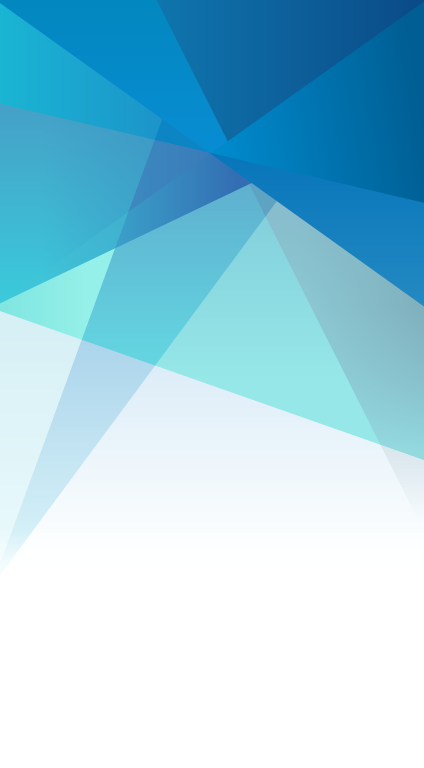
Reproduce this background procedurally as a Shadertoy shader.

```glsl
// Overlapping translucent facets: blue and teal shards over a pale fade to white.
// Each straight edge is a smoothed half-plane spanning the canvas; the facets are
// gradients blended through these masks, from the top band down to the paper.

// Coverage below a line that runs from height y0 (left) to y1 (right), y downward.
float below(vec2 p, float y0, float y1) {
    float pixel = length(vec2(y1 - y0, 1.0) / iResolution.xy);
    return smoothstep(-0.6, 0.6, (p.y - mix(y0, y1, p.x)) / pixel);
}

// Linear ramp from 0 at a to 1 at b.
float ramp(float a, float b, float t) {
    return clamp((t - a) / (b - a), 0.0, 1.0);
}

void mainImage(out vec4 fragColor, in vec2 fragCoord) {
    vec2 p = fragCoord / iResolution.xy;
    p.y = 1.0 - p.y;

    // Edges shared by the facets
    float underRidge = below(p, 0.004, 0.399);
    float underRise = below(p, 0.395, 0.002);
    float underHaze = below(p, 0.135, 0.264);
    float underFan = below(p, 0.395, 0.131);
    float underSlope = below(p, 0.405, 0.599);
    float rightOfSteep = 1.0 - below(p, -0.405, 0.692);
    float rightOfBlade = below(p, 0.749, 0.003);
    float rightOfSpike = below(p, 0.734, -0.779);

    // Deep blue facets above the ridge
    vec3 blue = mix(vec3(0.01, 0.53, 0.75), vec3(0.03, 0.55, 0.82), ramp(0.0, 0.18, p.y));
    vec3 navy = mix(vec3(0.06, 0.46, 0.68), vec3(0.04, 0.29, 0.53), ramp(0.37, 1.0, p.x));
    vec3 azure = mix(vec3(0.0, 0.54, 0.80), vec3(0.0, 0.37, 0.58),
                     ramp(0.52, 1.0, p.x + 0.3 * (0.18 - p.y)));
    vec3 steel = mix(vec3(0.03, 0.46, 0.73), vec3(0.14, 0.54, 0.76), ramp(0.2, 0.4, p.y));
    vec3 upper = mix(blue, navy, rightOfSteep);
    upper = mix(upper, azure, underRise);
    upper = mix(upper, steel, underHaze);

    // Teal wedge on the left, crossed by the haze and the spike
    vec3 teal = mix(vec3(0.10, 0.71, 0.83), vec3(0.11, 0.58, 0.79), ramp(0.0, 0.38, p.x));
    vec3 haze = mix(vec3(0.27, 0.63, 0.78), vec3(0.23, 0.79, 0.86), ramp(0.14, 0.39, p.y));
    haze = mix(haze, vec3(0.23, 0.57, 0.76), ramp(0.1, 0.42, p.x) * 0.7);
    haze = mix(haze, vec3(0.27, 0.76, 0.84), underRise * 0.35);
    vec3 violet = mix(vec3(0.23, 0.63, 0.79), vec3(0.20, 0.43, 0.70), ramp(0.27, 0.56, p.x));
    violet = mix(violet, vec3(0.24, 0.49, 0.73), (1.0 - underRise) * 0.6);
    vec3 wedge = mix(mix(teal, haze, underHaze),
                     mix(vec3(0.05, 0.52, 0.77), violet, underHaze), rightOfSpike);

    // Mint band between the fan and the slope
    vec3 mint = mix(vec3(0.50, 0.90, 0.88), vec3(0.58, 0.94, 0.91), ramp(0.0, 0.2, p.x));
    vec3 lagoon = mix(vec3(0.37, 0.69, 0.81), vec3(0.39, 0.83, 0.88), ramp(0.24, 0.46, p.y));
    vec3 aqua = mix(vec3(0.51, 0.81, 0.86), vec3(0.59, 0.91, 0.91), ramp(0.27, 0.50, p.y));
    vec3 slate = mix(vec3(0.53, 0.74, 0.80), vec3(0.58, 0.86, 0.88), ramp(0.28, 0.58, p.y));
    slate = mix(slate, vec3(0.50, 0.69, 0.74),
                ramp(0.7, 1.0, p.x) * (1.0 - ramp(0.4, 0.6, p.y)));
    vec3 band = mix(mint, lagoon, rightOfSpike);
    band = mix(band, aqua, rightOfBlade);
    vec3 shade = mix(vec3(0.37, 0.64, 0.76), slate, rightOfBlade);
    band = mix(band, shade, rightOfSteep);

    // Pale facets that dissolve into the paper
    vec3 ice = mix(vec3(0.84, 0.94, 0.96), vec3(0.92, 0.98, 0.99), ramp(0.42, 0.74, p.y));
    vec3 veil = mix(vec3(0.67, 0.83, 0.92), vec3(0.86, 0.96, 0.98), ramp(0.44, 0.74, p.y));
    vec3 mist = mix(vec3(0.86, 0.925, 0.97), vec3(0.995, 0.998, 1.0), ramp(0.47, 0.72, p.y));
    vec3 paper = mix(mix(ice, veil, rightOfSpike), mist, rightOfBlade);
    paper = mix(paper, vec3(0.81, 0.87, 0.89),
                rightOfSteep * 0.7 * (1.0 - ramp(0.57, 0.68, p.y)));
    paper = mix(paper, vec3(1.0), ramp(0.69, 0.76, p.y));

    // Stack the bands from top to bottom
    vec3 color = mix(upper, wedge, underRidge);
    color = mix(color, band, underRidge * underFan);
    color = mix(color, paper, underSlope);
    fragColor = vec4(color, 1.0);
}
```
